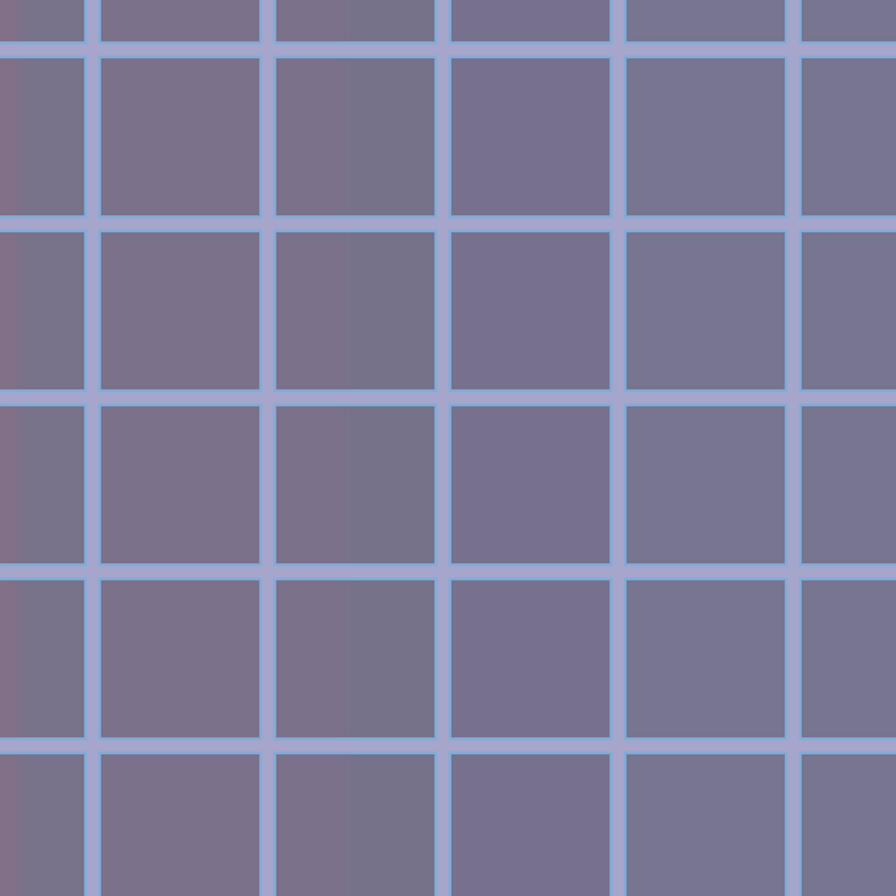
Write a WebGL 1 fragment shader that draws this pattern.

```glsl
precision highp float;
// Square lattice of lavender bars with soft blue rims on a muted violet ground.
// Distance to the nearest bar sets the core, rim and edge; the ground drifts
// from mauve to slate in faint vertical bands.

uniform vec2 u_resolution;

// Distance from each axis coordinate to its nearest bar centre.
vec2 barDistance(vec2 p, vec2 period, vec2 offset) {
    return abs(fract((p - offset) / period + 0.5) - 0.5) * period;
}

// Soft step that rises from 0 to 1 around an edge.
float softStep(float edge, float halfBlur, float x) {
    return smoothstep(edge - halfBlur, edge + halfBlur, x);
}

// Mauve to slate ground, with gentle changes of tint across the width.
vec3 groundColor(float x) {
    vec3 color = vec3(0.506, 0.439, 0.533);
    color = mix(color, vec3(0.472, 0.447, 0.541), softStep(0.02, 0.010, x));
    color = mix(color, vec3(0.486, 0.443, 0.543), softStep(0.103, 0.006, x));
    color = mix(color, vec3(0.463, 0.447, 0.543), softStep(0.384, 0.020, x));
    color = mix(color, vec3(0.467, 0.445, 0.557), softStep(0.494, 0.010, x));
    return mix(color, vec3(0.465, 0.457, 0.561), softStep(0.690, 0.010, x));
}

void main() {
    vec2 uv = gl_FragCoord.xy / u_resolution;
    float pixel = 1.0 / min(u_resolution.x, u_resolution.y);

    // Joining the two bar directions keeps the core unbroken at crossings.
    vec2 axes = barDistance(uv, vec2(0.1955, 0.1942), vec2(0.4943, 0.5560));
    float d = min(axes.x, axes.y);

    // Ground, with a faint shade hugging the bars.
    vec3 color = groundColor(uv.x);
    color *= 1.0 - 0.03 * (1.0 - smoothstep(0.010, 0.013, d));

    // Blue rim around a lavender core.
    float blur = max(0.0011, 0.6 * pixel);
    vec3 bar = mix(vec3(0.650, 0.650, 0.800), vec3(0.510, 0.675, 0.845),
                   softStep(0.0062, blur, d));
    color = mix(bar, color, softStep(0.0095, blur, d));

    gl_FragColor = vec4(color, 1.0);
}
```
